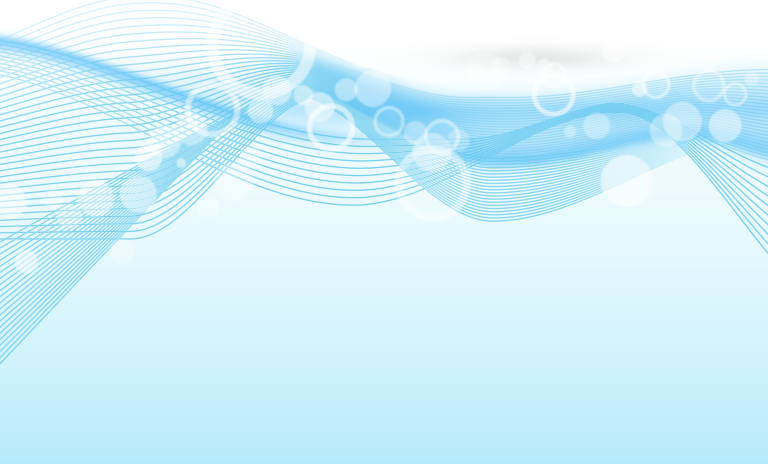
A WebGL 2 fragment shader for this background:

```glsl
#version 300 es
precision highp float;
// Pale sky gradient crossed by woven wave lines, blue ribbons and white bubbles.
uniform vec2 u_resolution;
out vec4 fragColor;

#define MIST vec3(0.93, 0.985, 0.995)
#define SKY vec3(0.71, 0.915, 0.98)
#define LINE_BLUE vec3(0.40, 0.79, 0.93)
#define RIBBON_BLUE vec3(0.36, 0.75, 0.98)
#define LINE_WIDTH 0.0024
#define BUBBLES 44
#define ASPECT 1.652

float hash(float n) { return fract(sin(n * 91.345) * 47453.5); }

float ramp(float a, float b, float x) { return smoothstep(a, b, x); }

float smoothMax(float a, float b) {
  return 0.5 * (a + b + sqrt((a - b) * (a - b) + 0.002));
}

float bell(float x, float center, float width) {
  float k = (x - center) / width;
  return exp(-k * k);
}

// Position between two boundary curves: 0 on the upper, 1 on the lower.
float between(float y, float upper, float lower) {
  return (y - upper) / max(lower - upper, 0.004);
}

// Evenly spaced lines along t, averaged where they are too dense to resolve.
float weave(float t, float count) {
  float k = t * count;
  float density = max(length(vec2(dFdx(k), dFdy(k))), 1e-4);
  float away = abs(fract(k + 0.5) - 0.5) / density;
  float width = LINE_WIDTH * u_resolution.y;
  float line = (1.0 - smoothstep(0.0, 0.5 * width + 0.8, away)) * min(width, 1.0);
  float coverage = mix(line, min(width * density, 0.8), ramp(0.35, 0.7, density));
  float inside = ramp(-0.6, -0.4, k) * (1.0 - ramp(count + 0.4, count + 0.6, k));
  return coverage * inside;
}

// White disc or hollow ring with a softened rim.
float bubble(vec2 p, vec2 center, float radius, float hollow) {
  float soft = 1.2 / u_resolution.y + 0.001;
  float d = length(p - center);
  float disc = 1.0 - smoothstep(radius - soft, radius + soft, d);
  float hole = 1.0 - smoothstep(radius * 0.78 - soft, radius * 0.78 + soft, d);
  return disc * (1.0 - hollow * hole);
}

void main() {
  // Canvas units: x scaled to the design aspect, y measured down from the top.
  vec2 uv = gl_FragCoord.xy / u_resolution;
  vec2 p = vec2(uv.x * ASPECT, 1.0 - uv.y);
  float x = p.x, y = p.y;

  // Sky and the faint grey shadow near the top.
  vec3 color = mix(vec3(1.0), MIST, ramp(0.08, 0.30, y));
  color = mix(color, SKY, pow(clamp((y - 0.35) / 0.65, 0.0, 1.0), 1.5));
  color -= 0.09 * bell(x, 1.15, 0.17) * bell(y, 0.125, 0.024);

  // Boundary curves of the four line families.
  float fanTop = 0.21 - 0.22 * bell(x, 0.32, 0.42);
  float fanLow = 0.515 - 0.31 * ramp(0.28, 0.70, x) + 0.10 * ramp(0.68, 0.95, x);
  float sweepTop = smoothMax(0.52 - 0.56 * x,
    0.17 + 0.17 * ramp(0.62, 1.06, x) - 0.06 * ramp(1.06, 1.65, x));
  float sweepLow = smoothMax(0.783 - 1.06 * x,
    0.20 + 0.276 * ramp(0.62, 1.06, x) - 0.18 * ramp(1.06, 1.65, x));
  float bowlTop = 0.08 + 0.22 * ramp(-0.1, 0.8, x)
    - 0.08 * ramp(1.0, 1.35, x) + 0.16 * ramp(1.3, 1.75, x);
  float bowlLow = 0.15 + 0.292 * ramp(-0.1, 0.76, x)
    - 0.20 * ramp(0.76, 1.33, x) + 0.45 * ramp(1.33, 1.85, x);
  float bandTop = 0.12 + 0.09 * ramp(0.6, 1.0, x) - 0.06 * ramp(1.1, 1.65, x);
  float bandLow = 0.17 + 0.19 * ramp(0.55, 1.08, x)
    - 0.06 * ramp(1.1, 1.48, x) + 0.05 * ramp(1.48, 1.7, x);

  float fan = between(y, fanTop, fanLow);
  float sweep = between(y, sweepTop, sweepLow);
  float bowl = between(y, bowlTop, bowlLow);
  float band = between(y, bandTop, bandLow);

  // Soft blue ribbons: the right band, its lower edge and the left diagonal.
  float right = ramp(0.5, 0.75, x);
  float body = ramp(-0.25, 0.4, band) * (1.0 - ramp(0.9, 1.04, band));
  float glow = right * body * (0.34 + 0.30 * bell(x, 0.84, 0.16));
  glow += right * 0.30 * bell(band, 0.9, 0.16) * ramp(0.9, 1.1, x);
  glow += right * 0.20 * bell(y, 0.235, 0.025);
  float offset = y - bowlTop;
  float edge = bell(offset, 0.0, offset < 0.0 ? 0.013 : 0.022);
  glow += 0.65 * edge * (1.0 - ramp(0.45, 0.95, x));
  glow += 0.25 * bell(y, 0.08 + 0.24 * x, 0.04) * bell(x, 0.6, 0.25);
  color = mix(color, RIBBON_BLUE, clamp(glow, 0.0, 0.8));

  // Line families, each fading where its lines merge with the others.
  float lines = weave(fan, 32.0) * mix(0.25, 0.8, ramp(0.0, 0.5, fan))
    * (1.0 - ramp(0.65, 0.95, x));
  lines = max(lines, weave(sweep, 20.0) * 0.75 * (1.0 - ramp(1.15, 1.62, x)));
  lines = max(lines, weave(bowl, 9.0) * mix(0.45, 0.85, ramp(0.1, 0.6, x)));
  lines = max(lines, weave(band, 26.0) * 0.40 * right);
  color = mix(color, LINE_BLUE, lines);

  // Bubbles scattered along the waves.
  for (int i = 0; i < BUBBLES; i++) {
    float n = float(i) + 1.0;
    float bx = fract(n * 0.618034) * ASPECT;
    float by = mix(0.46, 0.22, ramp(0.15, 0.75, bx)) + 0.22 * (hash(n) - 0.5);
    float size = mix(0.010, 0.042, hash(n + 50.0));
    float hollow = 0.8 * step(0.85, hash(n + 90.0));
    float veil = bubble(p, vec2(bx, by), size, hollow);
    color = mix(color, vec3(1.0), veil * mix(0.25, 0.55, hash(n + 130.0)));
  }

  // Large rings and discs.
  float large = bubble(p, vec2(0.562, 0.097), 0.118, 1.0) * 0.55;
  large = max(large, bubble(p, vec2(0.457, 0.236), 0.060, 1.0) * 0.5);
  large = max(large, bubble(p, vec2(0.712, 0.275), 0.052, 1.0) * 0.6);
  large = max(large, bubble(p, vec2(1.191, 0.204), 0.047, 1.0) * 0.6);
  large = max(large, bubble(p, vec2(0.931, 0.395), 0.082, 0.7) * 0.45);
  large = max(large, bubble(p, vec2(1.348, 0.390), 0.056, 0.0) * 0.55);
  color = mix(color, vec3(1.0), large);

  fragColor = vec4(clamp(color, 0.0, 1.0), 1.0);
}
```
